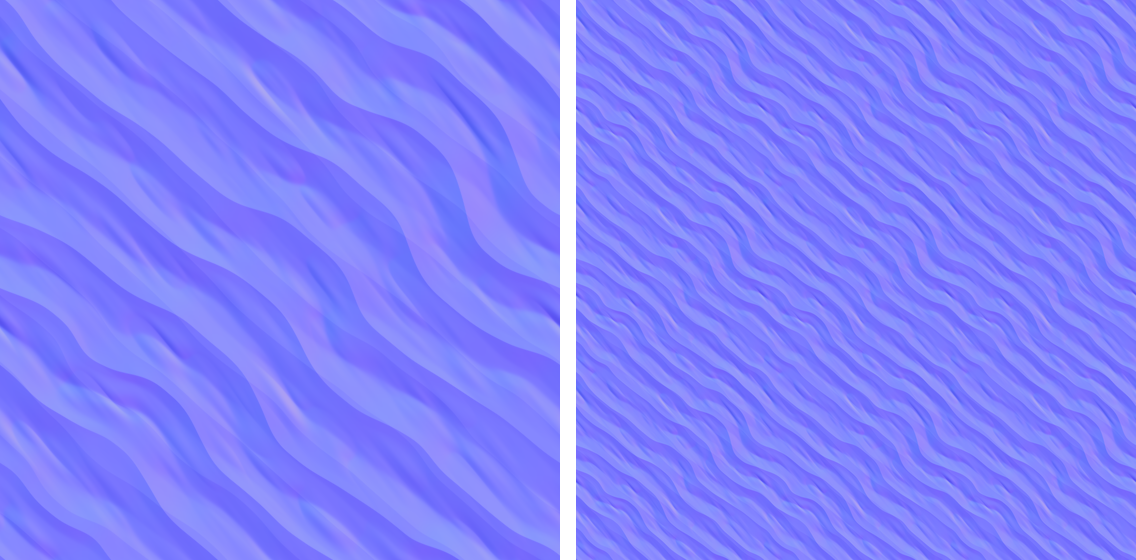
Left, the tile; right, the same tile 3 across and 3 down.
Reproduce this texture map procedurally as a WebGL 1 fragment shader.

```glsl
precision highp float;
// Tangent-space normal map of wind-blown dunes running diagonally.
// A height field of two warped ridge waves plus slanted streaks in the
// troughs is differentiated; all waves and noise lattices wrap on the tile.
uniform vec2 u_resolution;

float hash(vec2 id) {
  return fract(sin(dot(id, vec2(12.99, 78.23))) * 43758.5);
}

// Random value of a lattice corner, identical for corners one tile apart.
float corner(vec2 c, vec2 u, vec2 v, float det) {
  vec2 id = vec2(v.y * c.x - u.y * c.y, u.x * c.y - v.x * c.x);
  return hash(floor(mod(id + 0.5, det)) + det);
}

// Smooth noise on a skewed lattice; u and v are whole cell counts per tile.
float latticeNoise(vec2 p, vec2 u, vec2 v) {
  float det = u.x * v.y - u.y * v.x;
  vec2 q = vec2(dot(u, p), dot(v, p));
  vec2 c = floor(q);
  vec2 f = q - c;
  f = f * f * f * (f * (f * 6.0 - 15.0) + 10.0);
  float low = mix(corner(c, u, v, det), corner(c + vec2(1, 0), u, v, det), f.x);
  float high = mix(corner(c + vec2(0, 1), u, v, det), corner(c + vec2(1, 1), u, v, det), f.x);
  return mix(low, high, f.y) - 0.5;
}

// Sharp crest, slightly rounded trough, one dune per unit of phase.
float ridge(float phase) {
  float t = abs(fract(phase) * 2.0 - 1.0);
  return sqrt(t * t + 0.006);
}

float height(vec2 p) {
  // Bends of the crest lines, broad and then narrow
  float broad = latticeNoise(p, vec2(2, 2), vec2(-3, 3));
  float narrow = latticeNoise(p, vec2(4, 4), vec2(-6, 6));
  float bend = 0.65 * broad + 0.27 * narrow;

  // Steeper wind streaks, which also break up the foot of each dune
  float streak = latticeNoise(p, vec2(22, 18), vec2(-6, 7));
  float fine = latticeNoise(p, vec2(43, 34), vec2(-9, 10));
  float phase = dot(p, vec2(5, 6)) + bend;
  float foot = 1.0 - smoothstep(0.1, 0.8, ridge(phase));
  float dune = ridge(phase + 0.2 * streak * foot);
  float shoulder = ridge(dot(p, vec2(7, 8)) + 1.2 * bend - 0.9 * broad + 0.3);

  float crease = sqrt(streak * streak + 0.002);
  float grain = (0.0006 + 0.0036 * foot) * crease + (0.0003 + 0.0012 * foot) * fine;
  return 0.0092 * dune + 0.0024 * shoulder + grain;
}

void main() {
  vec2 p = gl_FragCoord.xy / u_resolution;
  float e = 0.0015;
  vec2 slope = vec2(height(p + vec2(e, 0)) - height(p - vec2(e, 0)),
                    height(p + vec2(0, e)) - height(p - vec2(0, e))) / (2.0 * e);
  vec3 normal = normalize(vec3(-slope, 1.0));
  gl_FragColor = vec4(normal * 0.5 + 0.5, 1.0);
}
```
